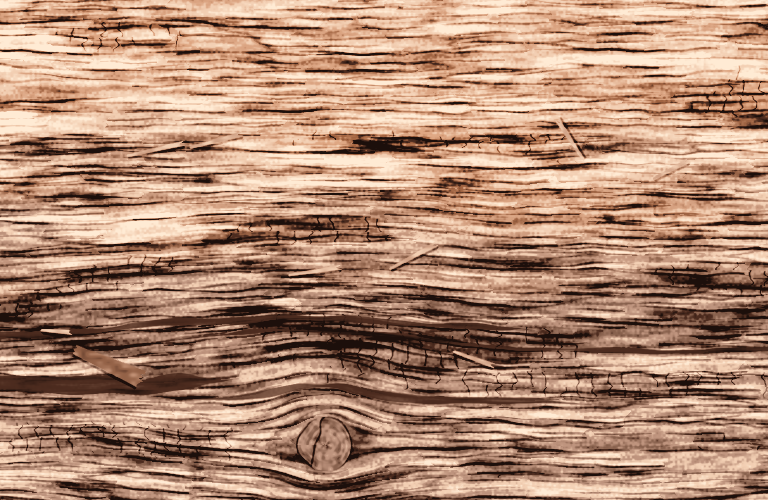
Write a Shadertoy shader that draws this texture.

```glsl
// Weathered, splintered timber: sunlit orange grain above, grey cracked wood and a knot below.

const vec3 PITCH = vec3(.11, .06, .045);
const vec3 DARK  = vec3(.30, .17, .12);
const vec3 UMBER = vec3(.52, .38, .31);
const vec3 RUST  = vec3(.64, .39, .25);
const vec3 TAUPE = vec3(.73, .57, .49);
const vec3 TAN   = vec3(.87, .65, .51);
const vec3 CREAM = vec3(.95, .81, .70);
const vec3 GLINT = vec3(1., .92, .83);
const vec2 KNOT  = vec2(.65, .11);
const float KNOT_RADIUS = .055;
const float SOFT = .002;  // edge softness, in canvas heights
const float FIBRE_CONTRAST = 1.1;
const int SPLINTERS = 9;

float hash(vec2 p) {
  vec3 q = fract(p.xyx * .1031);
  q += dot(q, q.yzx + 33.33);
  return fract((q.x + q.y) * q.z);
}

float noise(vec2 p) {
  vec2 i = floor(p), f = fract(p);
  f = f * f * (3. - 2. * f);
  return mix(mix(hash(i), hash(i + vec2(1, 0)), f.x),
             mix(hash(i + vec2(0, 1)), hash(i + 1.), f.x), f.y);
}

// Noise with separate frequencies along and across the grain
float streak(vec2 p, float along, float across) { return noise(p * vec2(along, across)); }

float inside(float d) { return 1. - smoothstep(-SOFT, SOFT, d); }

float bump(float x, float centre, float width) {
  float d = (x - centre) / width;
  return exp(-d * d);
}

// Grain coordinates: waves, a swelling, and flow around the knot
vec2 grain(vec2 p) {
  vec2 q = p, d = p - KNOT;
  q.y += .035 * streak(p, 1.6, 2.5) + .012 * streak(p, 5., 9.) + .004 * streak(p, 22., 40.) - .025;
  q.y -= .025 * bump(p.x, .65, .2) * bump(p.y, .3, .08);
  q.y -= .75 * d.y * exp(-dot(d, d) / .009);
  return q;
}

float fibres(vec2 q) {
  return .45 * streak(q, 3., 42.) + .55 * streak(q + 2., 8., 95.) + .42 * streak(q + 4., 22., 150.) - .71;
}

// One layer of raised flakes, each pointed at one end, with a shadow below
float flakes(float tone, vec2 q, vec2 size, float seed) {
  float row = floor(q.y / size.y);
  float x = q.x / size.x + 7. * hash(vec2(row, seed));
  vec2 id = vec2(floor(x), row) + seed;
  float along = fract(x), r = hash(id), s = hash(id + 31.7);
  float ends = (.46 - abs(along - .5)) * size.x + .03 * (streak(q + seed, 35., 190.) - .5);
  float taper = smoothstep(0., .6, s > .5 ? along : 1. - along);
  float thick = size.y * (.14 + .18 * r) * taper;
  float wobble = .12 * (noise(vec2(q.x * 25., row + seed)) - .5);
  float y = (fract(q.y / size.y) - .5 + wobble) * size.y;
  float present = step(.35, hash(id + 77.1));
  float body = present * inside(max(-ends, abs(y) - thick));
  float shade = present * inside(max(-ends, abs(y + .0045) - thick));
  tone -= .42 * shade * (1. - body);
  return tone + body * (.34 * (s - .35) + .12 * smoothstep(0., thick + .001, y));
}

// Thin outlines of long lens shapes
float splits(vec2 q, vec2 scale, float width) {
  float d = abs(noise(q * scale) + .15 * noise(q * scale * 5.) - .57) / scale.y;
  return inside(d - width) * smoothstep(.35, .6, streak(q + scale, 4., 15.));
}

// Deep tapering gap along the grain
float groove(vec2 q, float y, float x0, float x1, float width) {
  float taper = smoothstep(x0, x0 + .2, q.x) * (1. - smoothstep(x1 - .2, x1, q.x));
  float wave = .018 * (noise(vec2(q.x * 6., y * 50.)) - .5);
  float w = width * taper * (.3 + streak(q, 14., 60.));
  return inside(abs(q.y - y - wave) - w) * smoothstep(0., .15, taper);
}

// Short breaks across the grain
float checks(vec2 q) {
  float row = floor(q.y * 34.), x = q.x * 32. + 9. * hash(vec2(row));
  float r = hash(vec2(floor(x), row));
  float d = abs(fract(x) - .5 - .4 * r + .5 * streak(q, 30., 110.)) / 32.;
  return inside(d - .0012) * step(.3, r);
}

// Loose stick: x is its body, y its cast shadow
vec2 stick(vec2 p, vec2 centre, float angle, vec2 halfSize) {
  vec2 d = p - centre, axis = vec2(cos(angle), sin(angle));
  vec2 a = vec2(dot(d, axis), dot(d, vec2(-axis.y, axis.x)));
  float w = halfSize.y * (.75 + .25 * a.x / halfSize.x);
  float len = abs(a.x) - halfSize.x + .012 * streak(a, 20., 250.);
  return vec2(inside(max(len, abs(a.y) - w)), inside(max(len, abs(a.y + .005) - w)));
}

vec3 woodColour(float tone, float warmth) {
  vec3 c = mix(PITCH, DARK, smoothstep(-.15, .06, tone));
  c = mix(c, mix(UMBER, RUST, warmth), smoothstep(.06, .24, tone));
  c = mix(c, mix(TAUPE, TAN, warmth), smoothstep(.24, .52, tone));
  c = mix(c, CREAM, smoothstep(.52, .8, tone));
  return mix(c, GLINT, smoothstep(.8, 1.1, tone));
}

void mainImage(out vec4 fragColor, in vec2 fragCoord) {
  vec2 p = fragCoord / iResolution.y, q = grain(p);

  // Broad light and colour
  float sunny = smoothstep(.38, .64, p.y);
  float tone = .5 + .27 * sunny + .08 * bump(p.y, .1, .1) - .13 * bump(p.y, .36, .06);
  float warmth = .12 + .8 * smoothstep(.42, .8, p.y + .35 * streak(q, 3., 14.) - .17);
  float recess = 1. - smoothstep(.27, .34, streak(q + 5., 2.3, 15.) + .12 * streak(q, 18., 70.));
  tone -= .3 * recess;
  warmth = min(1., warmth + .3 * recess * sunny);

  // Fibres, speckle and lifted flakes
  tone += FIBRE_CONTRAST * fibres(q) + .28 * (noise(p * 210.) - .5);
  for (float i = 0.; i < 3.; i++)
    tone = flakes(tone, q + .01 * i, vec2(.42, .05) * pow(.57, i), 3. + 16. * i);

  // Cracks
  tone -= .5 * splits(q, vec2(3, 26), .0013) + .45 * splits(q + 3.7, vec2(6, 48), .001);
  float blocks = bump(q.y, .12, .035) * (1. - smoothstep(.45, .55, p.x));
  blocks += bump(q.y, .24, .025) * smoothstep(.75, .85, p.x) + .6 * recess;
  tone -= .55 * checks(q) * smoothstep(.25, .55, blocks);
  float gap = max(groove(q, .345, -.3, 1.1, .008), groove(q, .235, -.4, .5, .02));
  gap = max(gap, max(groove(q, .205, .35, 1.2, .008), groove(q, .31, .3, 1.8, .005)));
  tone = mix(tone, .2 * streak(q, 15., 120.) - .08, .9 * gap);

  // Knot with rings, rim and splits
  vec2 k = p - KNOT;
  float radius = length(k) + .012 * (noise(p * 28.) - .5);
  float rings = noise(vec2(radius * 190., atan(k.y, k.x) * 2.));
  float knotTone = .4 * (rings + noise(p * 130.)) - .04;
  knotTone -= .5 * inside(abs(k.x + .01 - .25 * k.y + .012 * noise(p * 45.)) - .002);
  tone = mix(tone, knotTone, inside(radius - KNOT_RADIUS));
  tone -= .42 * inside(abs(radius - KNOT_RADIUS) - .002) * smoothstep(.2, .6, noise(p * 22.));

  // Loose splinters, the first a thick dark stub
  for (int i = 0; i < SPLINTERS; i++) {
    float n = float(i), r = hash(vec2(n, 6));
    vec2 centre = vec2(.1 + 1.35 * fract(n * .618 + .3), .24 + .5 * hash(vec2(n, 8)));
    float angle = 1.1 * (hash(vec2(n, 2)) - .5) + (i == 4 ? 1.6 : 0.);
    vec2 s = i == 0 ? stick(p, vec2(.215, .272), -.42, vec2(.08, .019))
                    : stick(p, centre, angle, vec2(.03 + .035 * r, .005));
    tone -= .4 * s.y * (1. - s.x);
    tone = mix(tone, (i == 0 ? .15 : .55) + .3 * streak(p, 60., 120.), s.x);
    warmth = mix(warmth, .5, s.x);
  }

  fragColor = vec4(woodColour(tone, warmth), 1.);
}
```
